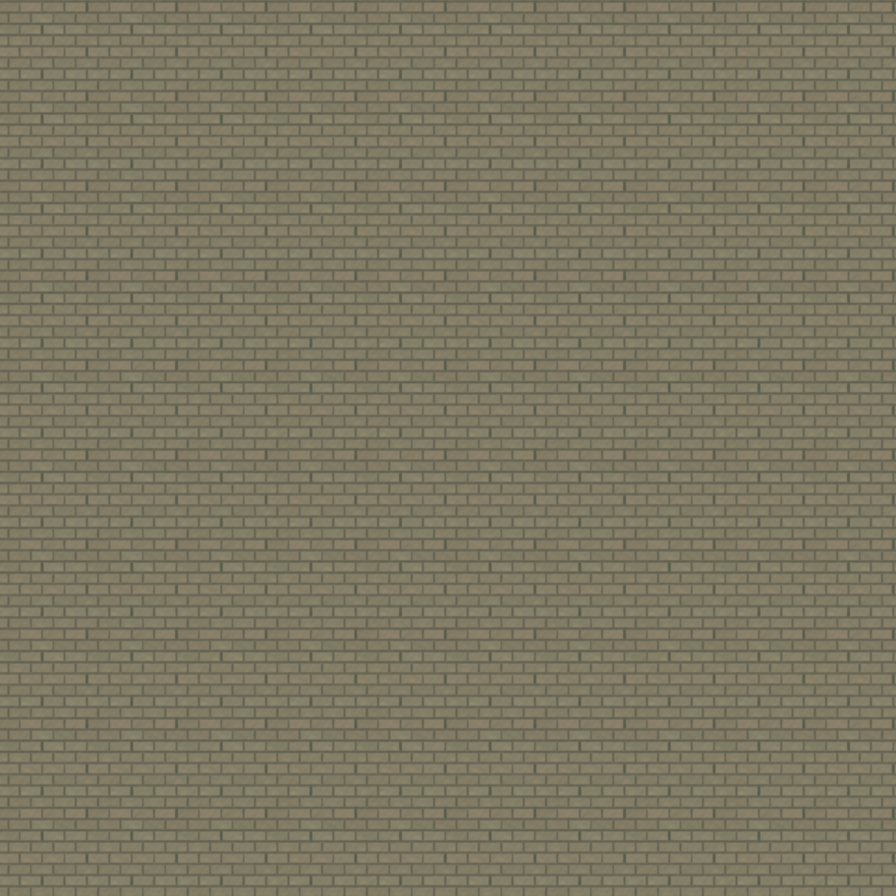
Write a Shadertoy shader that draws this texture.

```glsl
// Fine wall of small olive-grey bricks in running bond, with soft dark joints.
// A patch of 4 by 8 bricks, varied by a hash, repeats 10 times each way;
// distances to the joints are measured in course heights, so all edges wrap.

const float PATCHES = 10.0;                  // patch repeats across and down
const vec2 PATCH_BRICKS = vec2(4.0, 8.0);    // bricks across, courses down
const vec2 BRICK_SIZE = vec2(2.0, 1.0);      // in course heights
const vec2 OFFSET = vec2(0.12, -0.13);       // shift of the bond, in bricks
const float BED_WIDTH = 0.21;                // horizontal joint
const float HEAD_WIDTH = 0.20;               // vertical joint
const float EDGE_BLUR = 0.10;                // softness of the brick edges
const float GRAIN = 0.012;
const float TAU = 6.2831853;

const vec3 OLIVE_FACE = vec3(0.505, 0.493, 0.402);
const vec3 WARM_FACE = vec3(0.530, 0.490, 0.405);
const vec3 MORTAR = vec3(0.425, 0.410, 0.345);
const vec3 DEEP_MORTAR = vec3(0.355, 0.360, 0.295);
const vec3 HIGHLIGHT = vec3(0.045, 0.035, 0.025);

// Hash of a cell, wrapped to the patch
float cellHash(vec2 cell, float seed) {
    vec2 c = mod(cell, PATCH_BRICKS);
    vec3 q = fract(vec3(c.x, c.y, seed) * vec3(0.1031, 0.1137, 0.0973) + 0.137);
    q += dot(q, q.yzx + 19.19);
    return fract((q.x + q.y) * q.z);
}

// Coverage of a joint whose centre line lies at the given distance
float joint(float dist, float width, float blur) {
    return 1.0 - smoothstep(-blur, blur, abs(dist) - 0.5 * width);
}

// Layered sines with whole frequencies in one patch
float grain(vec2 uv) {
    vec2 a = uv * PATCHES * TAU;
    return (sin(7.0 * a.x + 2.0 * sin(5.0 * a.y))
          + sin(11.0 * a.y + 2.0 * sin(3.0 * a.x))
          + sin(13.0 * a.x - 9.0 * a.y)) / 3.0;
}

void mainImage(out vec4 fragColor, in vec2 fragCoord) {
    vec2 uv = fragCoord / iResolution.xy;
    vec2 count = PATCHES * PATCH_BRICKS;
    float pixel = count.y / iResolution.y;
    float blur = max(EDGE_BLUR, 0.6 * pixel);

    // Running bond, courses counted from the top
    vec2 p = vec2(uv.x, 1.0 - uv.y) * count + OFFSET;
    float course = floor(p.y);
    p.x += 0.5 * mod(course, 2.0);
    vec2 brick = floor(p);
    vec2 local = fract(p);

    // Joints: every other even course has alternating deep head joints
    vec2 headCell = vec2(floor(p.x + 0.5), course);
    float bedLine = floor(p.y + 0.5);
    float headDist = (p.x - headCell.x) * BRICK_SIZE.x;
    float bedDist = (p.y - bedLine) * BRICK_SIZE.y;
    float evenCourse = 1.0 - mod(course, 2.0);
    float deepHead = evenCourse * step(mod(headCell.x + course, 4.0), 0.5);
    float headDepth = max(deepHead, 0.55 * cellHash(headCell, 3.0));
    float headWidth = HEAD_WIDTH * mix(0.8, 1.25, headDepth);
    float head = joint(headDist, headWidth, blur);
    float bedDepth = 0.45 * cellHash(vec2(0.0, bedLine), 7.0)
                   + 0.20 * cellHash(vec2(brick.x, bedLine), 9.0);
    float bed = joint(bedDist, BED_WIDTH, blur);

    // Brick faces, with tints shared partly along each course
    float warmth = 0.5 * cellHash(vec2(0.0, course), 1.0)
                 + 0.5 * cellHash(brick, 2.0);
    vec3 color = mix(OLIVE_FACE, WARM_FACE, warmth);
    color += 0.025 * (cellHash(brick, 5.0) - 0.5);

    // Worn light spot near the lower edge of some bricks
    vec2 spot = vec2(mix(0.2, 0.8, cellHash(brick, 11.0)), 0.68);
    vec2 toSpot = (local - spot) * BRICK_SIZE / vec2(0.38, 0.20);
    color += HIGHLIGHT * cellHash(brick, 13.0) * exp(-dot(toSpot, toSpot));

    // Lay the mortar over the faces
    color = mix(color, mix(MORTAR, DEEP_MORTAR, bedDepth), bed);
    color = mix(color, mix(MORTAR, DEEP_MORTAR, headDepth), head * (1.0 - 0.6 * bed));
    color += GRAIN * grain(uv);

    fragColor = vec4(clamp(color, 0.0, 1.0), 1.0);
}
```
